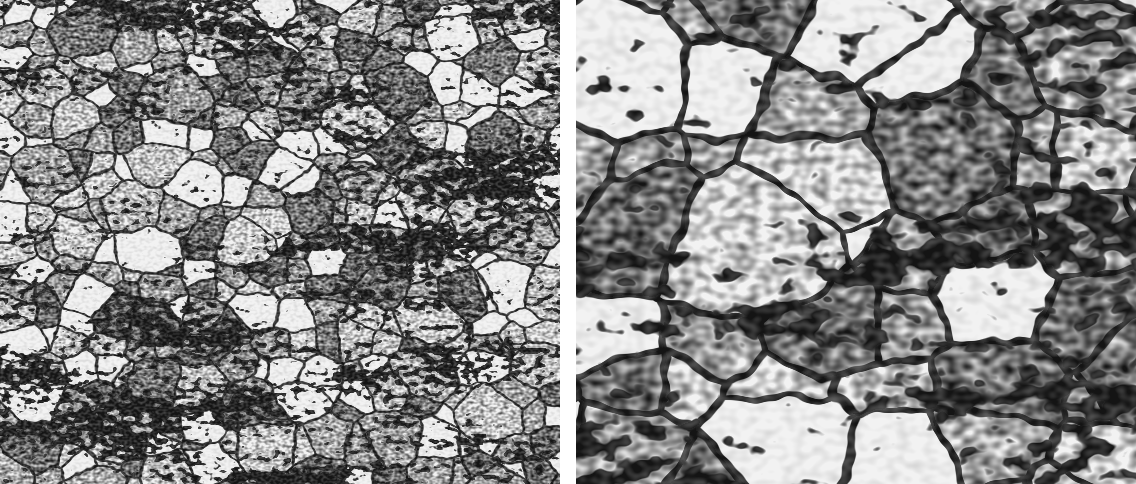
Left, the full canvas; right, a detail of the centre.
This texture is drawn by a Shadertoy shader. Its source:

```glsl
// Etched polycrystal micrograph: a weighted cell diagram gives flat-toned grains of
// mixed size with thin dark borders; stretched gradient noise adds mottling and
// black specks that gather into horizontal streaks.
#define GRAINS 19.0        // grain rows per canvas height
#define GRAIN_STRETCH 1.25 // width of a grain relative to its height
#define SIZE_SPREAD 1.3    // how far large grains outgrow small ones
#define WARP 0.0055        // raggedness of the grain borders
#define BORDER 0.0021      // half width of the borders
#define SPECK_LEVEL 0.185  // higher means fewer specks
#define SPECK_SOFT 0.085   // softness of the speck rims
#define WHITE_CLEAN 0.15   // how much cleaner the white grains stay
#define MOTTLE 0.50        // strength of the fine mottling
#define INK 0.14           // tone of specks and borders

vec2 hash2(vec2 p) {
    vec3 q = fract(p.xyx * vec3(0.1031, 0.1030, 0.0973));
    q += dot(q, q.yzx + 33.33);
    return fract((q.xx + q.yz) * q.zy);
}

float cornerSlope(vec2 corner, vec2 offset) {
    float angle = 6.28318 * hash2(corner).x;
    return dot(vec2(cos(angle), sin(angle)), offset);
}

// Gradient noise, roughly -1 to 1
float noise(vec2 p) {
    vec2 i = floor(p), f = p - i;
    vec2 u = f * f * f * (f * (f * 6.0 - 15.0) + 10.0);
    vec2 e = vec2(1.0, 0.0);
    float low = mix(cornerSlope(i, f), cornerSlope(i + e, f - e), u.x);
    float high = mix(cornerSlope(i + e.yx, f - e.yx), cornerSlope(i + 1.0, f - 1.0), u.x);
    return 1.4 * mix(low, high, u.y);
}

// Grain centre relative to x in xy, weighted squared distance in z
vec3 grainSeed(vec2 cell, vec2 x) {
    vec2 toCentre = cell + 0.1 + 0.8 * hash2(cell) - x;
    float weight = SIZE_SPREAD * pow(hash2(cell + 57.0).y, 4.0);
    return vec3(toCentre, dot(toCentre, toCentre) - weight);
}

// Cell of the owning grain in xy, distance to its border in z
vec3 grainAt(vec2 x) {
    vec2 base = floor(x), owner = base;
    vec3 nearest = vec3(0.0, 0.0, 100.0);
    for (int j = -2; j <= 2; j++)
    for (int i = -2; i <= 2; i++) {
        vec2 cell = base + vec2(i, j);
        vec3 seed = grainSeed(cell, x);
        if (seed.z < nearest.z) { nearest = seed; owner = cell; }
    }
    float border = 10.0;
    for (int j = -2; j <= 2; j++)
    for (int i = -2; i <= 2; i++) {
        vec2 cell = base + vec2(i, j);
        if (cell == owner) continue;
        vec3 seed = grainSeed(cell, x);
        float gap = length(seed.xy - nearest.xy);
        border = min(border, (seed.z - nearest.z) / (2.0 * max(gap, 0.01)));
    }
    return vec3(owner, border);
}

void mainImage(out vec4 fragColor, in vec2 fragCoord) {
    vec2 p = fragCoord / iResolution.y;
    float pixel = 1.0 / iResolution.y;

    // Grains with ragged borders
    vec2 ragged = p + WARP * vec2(noise(p * 28.0 + 5.0), noise(p * 28.0 + 71.0));
    ragged += 0.4 * WARP * vec2(noise(p * 75.0 + 13.0), noise(p * 75.0 + 37.0));
    vec3 grain = grainAt((ragged + 1.0) * GRAINS * vec2(1.0 / GRAIN_STRETCH, 1.0));
    float pick = hash2(grain.xy + 19.0).x;
    float white = step(0.75, pick);
    float tone = pick < 0.20 ? 0.46 : pick < 0.50 ? 0.65 : 0.79;
    tone = mix(tone + 0.06 * (hash2(grain.xy + 83.0).y - 0.5), 0.93, white);

    // Fine mottling, faint in the white grains
    float grit = noise(p * vec2(125.0, 175.0) + 3.0);
    float ripple = noise(p * vec2(55.0, 120.0) + 43.0);
    float mottle = 0.8 * grit + 0.5 * ripple;
    tone += MOTTLE * mottle * mix(1.0, 0.2, white);

    // Specks gathered into horizontal streaks
    float streaks = 0.50 * noise(p * vec2(2.5, 11.0) + 21.0)
                  + 0.35 * noise(p * vec2(9.0, 42.0) + 9.0)
                  + 0.30 * noise(p * vec2(2.0, 2.6) + 31.0);
    float specks = 0.60 * noise(p * vec2(48.0, 85.0) + 61.0) + 0.25 * grit;
    float level = SPECK_LEVEL + WHITE_CLEAN * (white - 0.2);
    float speckInk = smoothstep(level - SPECK_SOFT, level + SPECK_SOFT, streaks + specks);

    // Grain borders, slightly uneven in width
    float width = BORDER * (1.0 + 0.35 * ripple);
    float borderInk = 1.0 - smoothstep(width - 0.5 * pixel, width + 0.8 * pixel, grain.z / GRAINS);

    float ink = max(speckInk, 0.92 * borderInk);
    tone = mix(tone, INK + 0.2 * grit, ink);
    fragColor = vec4(vec3(clamp(tone, 0.08, 0.95)), 1.0);
}
```
